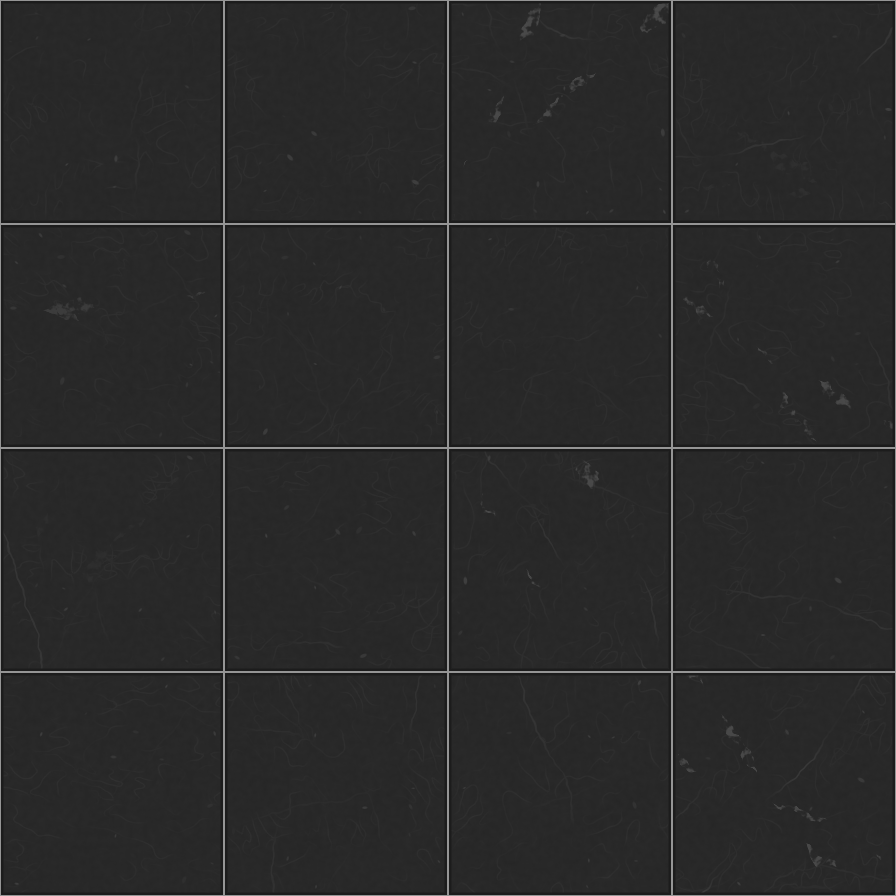
Reproduce this texture procedurally as a WebGL 2 fragment shader.

```glsl
#version 300 es
precision highp float;
// Dark polished stone floor: a grid of square slabs split by thin pale grout.
// Each slab seeds its own grain, hairlines, broken veins, smears and flecks;
// slabs meet only under the grout, so the canvas wraps without a seam.
#define TILES 4.0
#define GROUT_HALF 0.00077
#define EDGE_HALF 0.0039
#define STONE vec3(0.157)
#define EDGE vec3(0.11)
#define GROUT vec3(0.80)
#define MINERAL vec3(0.40)
#define GRAIN 0.016
#define HAIR_GAIN 0.10
#define VEIN_GAIN 0.36
#define SMEAR_GAIN 0.52
#define VEINS 5

uniform vec2 u_resolution;
out vec4 fragColor;

vec2 hash2(vec2 p) {
  vec3 a = fract(p.xyx * vec3(0.1031, 0.1030, 0.0973));
  a += dot(a, a.yzx + 33.33);
  return fract((a.xx + a.yz) * a.zy);
}

float cornerDot(vec2 corner, vec2 offset) {
  float angle = 6.2832 * hash2(corner).x;
  return dot(vec2(cos(angle), sin(angle)), offset);
}

float gradientNoise(vec2 p) {
  vec2 i = floor(p), f = p - i;
  vec2 u = f * f * f * (f * (f * 6.0 - 15.0) + 10.0);
  vec2 x = vec2(1.0, 0.0), y = x.yx;
  return mix(mix(cornerDot(i, f), cornerDot(i + x, f - x), u.x),
             mix(cornerDot(i + y, f - y), cornerDot(i + 1.0, f - 1.0), u.x), u.y);
}

float fbm(vec2 p) {
  float sum = 0.0, gain = 0.6;
  for (int i = 0; i < 3; i++) {
    sum += gain * gradientNoise(p);
    p = p * 2.03 + 7.7;
    gain *= 0.5;
  }
  return sum;
}

vec2 rotate(vec2 p, float angle) {
  float c = cos(angle), s = sin(angle);
  return vec2(c * p.x + s * p.y, c * p.y - s * p.x);
}

// Box-filtered coverage of a line, aa being the pixel size
float stroke(float d, float halfWidth, float aa) {
  return clamp((halfWidth - d) / aa + 0.5, 0.0, 1.0)
       - clamp((-halfWidth - d) / aa + 0.5, 0.0, 1.0);
}

// Faint network along the zero crossings of warped noise
float hairlines(vec2 q, vec2 seed, float scale, float aa) {
  vec2 p = rotate(q - 0.5, 3.1416 * hash2(seed).y);
  p += 0.10 * vec2(fbm(p * 4.0 + seed), fbm(p * 4.0 + seed + 19.0));
  float n = gradientNoise(p * vec2(0.5, 1.0) * scale + seed);
  float slope = length(vec2(dFdx(n), dFdy(n))) / aa;
  float mask = smoothstep(0.0, 0.4, gradientNoise(q * 5.0 + seed + 41.0));
  return mask * stroke(abs(n) / max(slope, 0.8), 0.003, aa);
}

// Thin wandering cracks that fade in and out along their length
float veins(vec2 q, vec2 seed, float aa) {
  float total = 0.0;
  for (int i = 0; i < VEINS; i++) {
    vec2 key = seed + float(i) * vec2(11.3, 5.7);
    vec2 r = hash2(key), level = hash2(key + 3.1);
    vec2 s = rotate(q - 0.5, 3.1416 * r.x);
    s.y += 0.9 * (r.y - 0.5) + 0.12 * gradientNoise(vec2(s.x * 2.0, 0.5) + key);
    s.y += 0.035 * fbm(s * vec2(9.0, 4.0) + key);
    float gap = smoothstep(0.0, 0.35, gradientNoise(vec2(s.x * 2.5, 0.3) + key + 50.0));
    float width = 0.0035 + 0.004 * max(0.0, gradientNoise(vec2(s.x * 14.0, 0.6) + key));
    total = max(total, gap * mix(0.2, 1.0, level.x * level.x) * stroke(abs(s.y), width, aa));
  }
  return total;
}

// Wider ragged deposits, broken into pieces along a shared direction
float smears(vec2 q, vec2 seed, float aa) {
  float total = 0.0, lean = 3.1416 * hash2(seed + 61.0).x;
  for (int i = 0; i < 2; i++) {
    vec2 key = seed + 73.0 + float(i) * vec2(8.3, 14.9);
    vec2 s = rotate(q - 0.5, lean + 0.5 * float(i));
    s.y += 0.8 * (hash2(key).x - 0.5) + 0.10 * fbm(s * 3.0 + key) + 0.05 * fbm(q * 13.0 + key);
    float width = 0.07 * max(0.0, gradientNoise(vec2(s.x * 5.0, 0.4) + key) - 0.04);
    float crumble = smoothstep(-0.12, 0.2, fbm(q * 24.0 + key));
    total = max(total, crumble * stroke(abs(s.y), width, aa));
  }
  return total;
}

// Sparse tilted specks on a jittered grid
float flecks(vec2 q, vec2 seed, float aa) {
  vec2 g = q * 9.0, key = floor(g) + seed + 31.0;
  vec2 r = hash2(key), t = hash2(key + 57.0);
  vec2 p = rotate(fract(g) - 0.3 - 0.4 * r, 6.2832 * t.x) / 9.0;
  float d = length(p * vec2(0.5, 1.0));
  return step(0.86, t.y) * r.x * stroke(d, 0.003 + 0.006 * r.y * r.y, aa);
}

void main() {
  vec2 grid = gl_FragCoord.xy / u_resolution * TILES;
  float px = 1.0 / min(u_resolution.x, u_resolution.y), aa = px * TILES;
  vec2 cell = floor(grid), q = fract(grid);
  vec2 seed = cell * vec2(17.0, 29.0) + 5.0;

  // Stone and its mineral marks; alternate slabs on the right are richest
  float rich = mod(cell.x + cell.y, 2.0) * step(0.5 * TILES, cell.x);
  rich = max(rich, 0.6 * smoothstep(0.6, 1.0, hash2(seed + 91.0).x));
  vec3 color = STONE + GRAIN * (fbm(q * 30.0 + seed) + 0.4 * fbm(q * 4.0 + seed));
  float marks = HAIR_GAIN * max(hairlines(q, seed, 9.0, aa), hairlines(q, seed + 13.0, 17.0, aa));
  marks = max(marks, VEIN_GAIN * (0.5 + 0.5 * rich) * veins(q, seed, aa));
  marks = max(marks, SMEAR_GAIN * rich * smears(q, seed, aa));
  marks = max(marks, VEIN_GAIN * flecks(q, seed, aa));
  color = mix(color, MINERAL, marks);

  // Shaded slab edge, then the grout line
  vec2 border = min(q, 1.0 - q) / TILES;
  float d = min(border.x, border.y);
  color = mix(color, EDGE, stroke(d, EDGE_HALF, px));
  color = mix(color, GROUT, stroke(d, GROUT_HALF, px));
  fragColor = vec4(color, 1.0);
}
```
